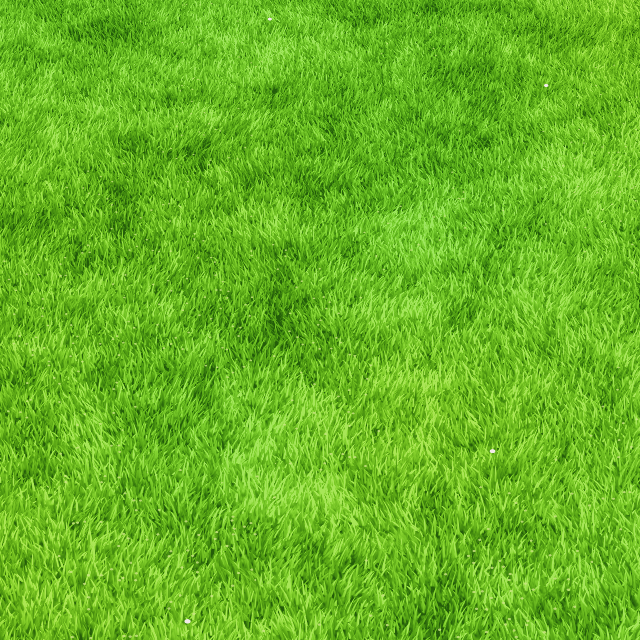
Give the GLSL for this texture, as a WebGL 2 fragment shader.

```glsl
#version 300 es
precision highp float;

uniform vec2 u_resolution;
out vec4 fragColor;

// Greens from deep shade to sunlit tips
const vec3 GREENS[6] = vec3[6](
    vec3(0.14, 0.36, 0.04), vec3(0.25, 0.53, 0.06), vec3(0.34, 0.64, 0.08),
    vec3(0.43, 0.74, 0.13), vec3(0.52, 0.83, 0.19), vec3(0.65, 0.90, 0.35));
const vec3 SEED_COLOR = vec3(0.80, 0.90, 0.52);
const vec3 DAISY_COLOR = vec3(0.95, 0.92, 0.91);

const float FAR_SCALE = 0.42;      // blade size at the top edge, 1 at the bottom
const float ROW_STEP = 0.0078;     // spacing of blade rows in depth
const float COLUMN_STEP = 0.0056;  // spacing of blades inside a row
const int ROWS = 6;
const int REACH = 3;
const vec2 BLADE_HEIGHT = vec2(0.011, 0.038);
const float BLADE_HALF_WIDTH = 0.0019;
const float MAX_LEAN = 0.0145;
const float LEAN_BIAS = 0.15;
const float SOIL_TONE = 1.5;
const float BLADE_TONE = 3.4;
const float BLADE_VARIETY = 4.0;
const float CLUMP_CONTRAST = 4.4;
const float FUZZ_CONTRAST = 3.2;

vec3 hash3(vec2 p) {
    vec3 q = fract(p.xyx * vec3(0.1031, 0.1030, 0.0973));
    q += dot(q, q.yxz + 33.33);
    return fract((q.xxy + q.yzz) * q.zyx);
}

float valueNoise(vec2 p) {
    vec2 cell = floor(p), f = fract(p);
    f = f * f * (3.0 - 2.0 * f);
    float low = mix(hash3(cell).x, hash3(cell + vec2(1, 0)).x, f.x);
    float high = mix(hash3(cell + vec2(0, 1)).x, hash3(cell + vec2(1, 1)).x, f.x);
    return mix(low, high, f.y);
}

// Perspective: blade scale falls linearly with height on the canvas
float scaleAt(float y) { return max(1.0 - (1.0 - FAR_SCALE) * y, 0.05); }
float depthAt(float y) { return -log(scaleAt(y)) / (1.0 - FAR_SCALE); }

// Light and dark areas down to single tufts, centred on zero
float clumps(vec2 ground) {
    float n = 0.30 * valueNoise(ground * vec2(4.0, 5.0) + 17.3);
    n += 0.30 * valueNoise(ground * vec2(10.0, 14.0) + 41.7);
    n += 0.34 * valueNoise(ground * vec2(25.0, 33.0) + 73.1);
    n += 0.34 * valueNoise(ground * vec2(58.0, 64.0) + 97.9);
    return n - 0.64;
}

vec3 green(float tone) {
    float t = clamp(tone, 0.0, 5.0);
    int i = min(int(t), 4);
    return mix(GREENS[i], GREENS[i + 1], t - float(i));
}

// Sparse round specks, returns coverage
float specks(vec2 p, float cellSize, float density, float radius, float pixel) {
    vec2 cell = floor(p / cellSize);
    vec3 rnd = hash3(cell + 211.0);
    vec2 d = p - (cell + 0.2 + 0.6 * rnd.xy) * cellSize;
    float dist = length(d * vec2(1.0, 1.4));
    return step(rnd.z, density) * clamp((radius - dist) / pixel + 0.5, 0.0, 1.0);
}

void main() {
    float pixel = 1.0 / u_resolution.y;
    vec2 p = gl_FragCoord.xy * pixel;
    float depth = depthAt(p.y);
    float scale = scaleAt(p.y);

    // Shaded undergrowth
    float fuzz = valueNoise(vec2(p.x / scale * 260.0, depth * 140.0)) - 0.5;
    float tone = SOIL_TONE + CLUMP_CONTRAST * clumps(vec2(p.x, depth)) + FUZZ_CONTRAST * fuzz;

    // Blades, painted from the back row to the front row
    float topRow = floor(depth / ROW_STEP);
    for (int k = 0; k < ROWS; k++) {
        float row = topRow - float(k);
        float rowScale = exp(-(1.0 - FAR_SCALE) * row * ROW_STEP);
        float rowY = (1.0 - rowScale) / (1.0 - FAR_SCALE);
        vec2 local = (p - vec2(0.0, rowY)) / rowScale;
        float column = floor(local.x / COLUMN_STEP);
        float localPixel = pixel / rowScale;

        for (int c = -REACH; c <= REACH; c++) {
            vec2 id = vec2(column + float(c), row);
            vec3 place = hash3(id + 7.0);
            vec3 look = hash3(id + 131.0);
            vec2 root = vec2((id.x + place.x) * COLUMN_STEP, place.y * ROW_STEP);
            vec2 d = local - root;
            float height = mix(BLADE_HEIGHT.x, BLADE_HEIGHT.y, place.z * place.z);
            float h = d.y / height;
            if (h <= 0.0 || h >= 1.0) continue;

            // Curved, tapering blade that follows the sway of its tuft
            vec2 ground = vec2(root.x * rowScale, row * ROW_STEP);
            float sway = 2.0 * valueNoise(ground * 16.0 + 5.0) - 1.0;
            float lean = MAX_LEAN * clamp(LEAN_BIAS + sway + 1.9 * (look.x - 0.5), -1.0, 1.0);
            float slope = lean * (0.5 + h) / height;
            float side = (d.x - lean * h * (0.5 + 0.5 * h)) * inversesqrt(1.0 + slope * slope);
            float halfWidth = BLADE_HALF_WIDTH * (0.6 + 0.6 * look.z) * (1.0 - h * h);
            float cover = clamp((halfWidth - abs(side)) / localPixel + 0.5, 0.0, 1.0);
            cover *= smoothstep(0.0, 0.12, h) * smoothstep(1.0, 0.85, h);
            if (cover <= 0.0) continue;

            float bladeTone = BLADE_TONE + BLADE_VARIETY * (look.y - 0.5);
            bladeTone += CLUMP_CONTRAST * clumps(ground) + 1.8 * (h - 0.5);
            bladeTone += 0.4 * clamp(side / BLADE_HALF_WIDTH, -1.0, 1.0);
            tone = mix(tone, bladeTone, cover);
        }
    }
    vec3 color = green(tone);

    // Cooler and warmer areas
    float warmth = valueNoise(p * 3.0 + 29.0) - 0.5;
    color *= 1.0 + warmth * vec3(0.10, 0.0, -0.15);

    // Pale seed heads and a few small daisies
    float seedDensity = 0.09 * smoothstep(0.4, 0.75, valueNoise(p * 6.0 + 61.0));
    color = mix(color, SEED_COLOR, 0.8 * specks(p, 0.009, seedDensity, 0.0026 * scale, pixel));
    color = mix(color, DAISY_COLOR, specks(p, 0.09, 0.06, 0.0048 * sqrt(scale), pixel));
    fragColor = vec4(clamp(color, 0.0, 1.0), 1.0);
}
```
